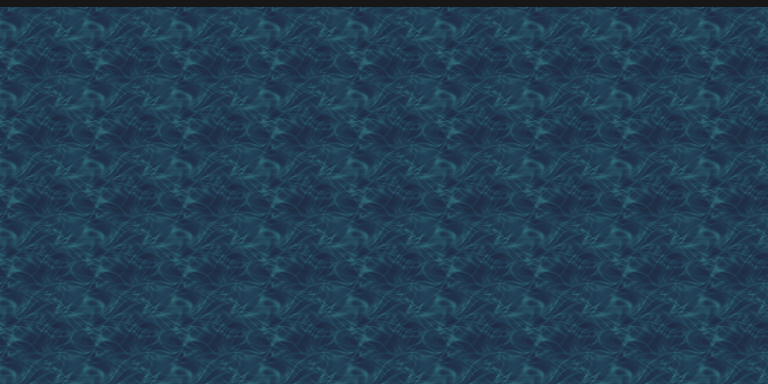
A Shadertoy shader for this pattern:

```glsl
// Dark sea-blue cloth of tangled teal filaments, repeated as a seamless tile
// below a thin charcoal strip. Each tile sums warped, sheared ridges of
// periodic gradient noise, then maps the brightness to a navy-teal ramp.

const float TAU = 6.2831853;
const vec2 TILE_SIZE = vec2(0.229, 0.180);  // in canvas heights
const float STRIP_HEIGHT = 0.018;
const vec3 CHARCOAL = vec3(0.09);
const vec3 NAVY = vec3(0.115, 0.150, 0.240);
const vec3 SEA = vec3(0.130, 0.250, 0.340);
const vec3 TEAL = vec3(0.175, 0.375, 0.425);

float hash(vec2 p, float seed) {
    vec3 q = fract(vec3(p.xyx + seed * 7.31) * vec3(0.1031, 0.1030, 0.0973));
    q += dot(q, q.yzx + 33.33);
    return fract((q.x + q.y) * q.z);
}

// Dot product of a lattice gradient with the offset from its corner.
float cornerSlope(vec2 cell, vec2 offset, vec2 period, float seed) {
    float angle = TAU * hash(mod(cell, period), seed);
    return dot(vec2(cos(angle), sin(angle)), offset);
}

// Gradient noise that repeats once per unit of uv.
float tileNoise(vec2 uv, vec2 cells, float seed) {
    vec2 p = uv * cells;
    vec2 i = floor(p), f = p - i;
    vec2 w = f * f * f * (f * (f * 6.0 - 15.0) + 10.0);
    vec2 e = vec2(1.0, 0.0);
    float low = mix(cornerSlope(i, f, cells, seed),
                    cornerSlope(i + e.xy, f - e.xy, cells, seed), w.x);
    float high = mix(cornerSlope(i + e.yx, f - e.yx, cells, seed),
                     cornerSlope(i + e.xx, f - e.xx, cells, seed), w.x);
    return mix(low, high, w.y);
}

// Thin strands along the zero crossings; an integer shear keeps the tile seamless.
float strands(vec2 uv, vec2 cells, float shear, float width, float seed) {
    vec2 p = vec2(uv.x, uv.y + shear * uv.x);
    float ridge = 1.0 - smoothstep(0.0, width, abs(tileNoise(p, cells, seed)));
    float fade = smoothstep(-0.3, 0.35, tileNoise(uv, vec2(4.0), seed + 20.0));
    return ridge * fade;
}

float clothTone(vec2 uv) {
    vec2 warp = vec2(tileNoise(uv, vec2(3.0), 1.0), tileNoise(uv, vec2(3.0), 2.0));
    vec2 p = uv + 0.12 * warp;

    // Broad shading: a pale band and soft dark hollows
    float tone = 0.27 + 0.06 * cos(TAU * (uv.y + 0.2));
    tone += 0.40 * tileNoise(p, vec2(4.0, 5.0), 3.0);

    // Crossing strands, finer with each layer
    for (int i = 0; i < 5; i++) {
        float layer = float(i);
        vec2 cells = vec2(3.0 + mod(layer, 2.0), 5.0 + layer);
        float shear = mod(layer, 3.0) - 1.0;
        tone += 0.36 * strands(p, cells, shear, 0.15, 4.0 + layer);
    }
    return tone;
}

vec3 clothColor(float tone) {
    float t = clamp(tone, 0.0, 1.15);
    return t < 0.5 ? mix(NAVY, SEA, t * 2.0) : mix(SEA, TEAL, t * 2.0 - 1.0);
}

void mainImage(out vec4 fragColor, in vec2 fragCoord) {
    float pixel = 1.0 / iResolution.y;
    float top = 1.0 - STRIP_HEIGHT;

    // Average four samples to smooth the finest strands
    vec3 cloth = vec3(0.0);
    for (int i = 0; i < 4; i++) {
        vec2 jitter = vec2(i % 2, i / 2) * 0.5 - 0.25;
        vec2 point = (fragCoord + jitter) * pixel;
        vec2 uv = (point - vec2(0.0, top)) / TILE_SIZE;
        cloth += 0.25 * clothColor(clothTone(fract(uv)));
    }

    // Strip along the upper edge
    float y = fragCoord.y * pixel;
    float strip = smoothstep(-0.5 * pixel, 0.5 * pixel, y - top);
    fragColor = vec4(mix(cloth, CHARCOAL, strip), 1.0);
}
```
